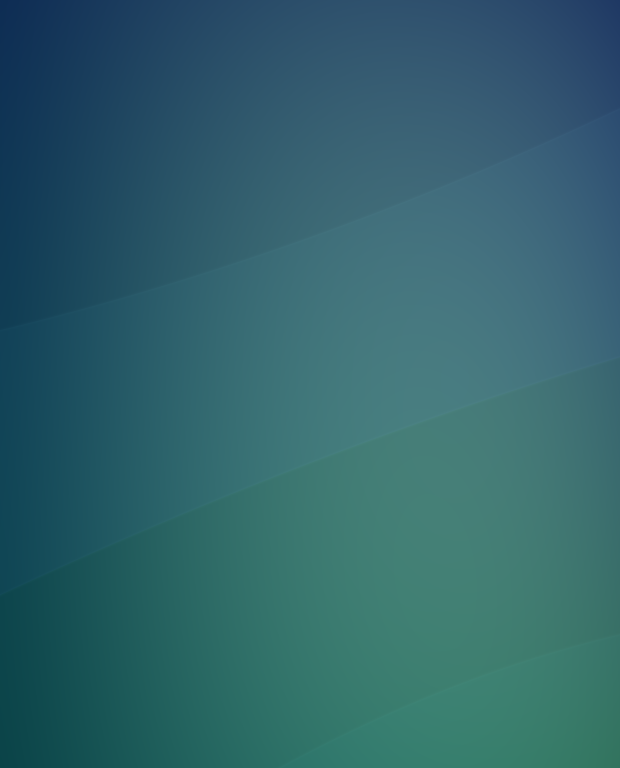
A WebGL 1 fragment shader for this background:

```glsl
precision highp float;

uniform vec2 u_resolution;

// Smooth blend through three colours at t = 0, 0.5 and 1
vec3 blend3(vec3 a, vec3 b, vec3 c, float t) {
  return a * 2.0 * (t - 0.5) * (t - 1.0)
       + b * 4.0 * t * (1.0 - t)
       + c * 2.0 * t * (t - 0.5);
}

// Teal and navy field, lightest right of the centre
vec3 baseGradient(vec2 uv) {
  float x = pow(uv.x, 1.25);
  vec3 bottom = blend3(vec3(0.04, 0.25, 0.295), vec3(0.195, 0.452, 0.425),
                       vec3(0.195, 0.425, 0.365), x);
  vec3 middle = blend3(vec3(0.06, 0.245, 0.325), vec3(0.262, 0.462, 0.475),
                       vec3(0.22, 0.38, 0.45), x);
  vec3 top = blend3(vec3(0.055, 0.175, 0.33), vec3(0.18, 0.315, 0.425),
                    vec3(0.12, 0.22, 0.39), x);
  return blend3(bottom, middle, top, uv.y);
}

// Tints everything below a curved edge and adds a faint rim light
vec3 addSheet(vec3 color, float height, vec3 tint, float rim) {
  float soft = 0.7 / u_resolution.y;
  float cover = 1.0 - smoothstep(-soft, soft, height);
  float glow = exp(-pow(height / 0.002, 2.0));
  return color + tint * cover + vec3(0.8, 1.0, 1.0) * rim * glow;
}

void main() {
  vec2 uv = gl_FragCoord.xy / u_resolution;
  vec3 color = baseGradient(uv);

  // Three overlapping sheets, upper to lower
  float upper = 0.570 + uv.x * (0.195 + 0.094 * uv.x);
  float center = 0.225 + uv.x * (0.378 - 0.068 * uv.x);
  float t = uv.x - 0.45;
  float lower = t * (0.44 - 0.225 * t);

  color = addSheet(color, uv.y - upper, vec3(0.008, 0.018, 0.018), 0.01);
  color = addSheet(color, uv.y - center, vec3(-0.008, -0.003, -0.03), 0.013);
  color = addSheet(color, uv.y - lower, vec3(0.0, 0.012, 0.014), 0.01);

  gl_FragColor = vec4(clamp(color, 0.0, 1.0), 1.0);
}
```
